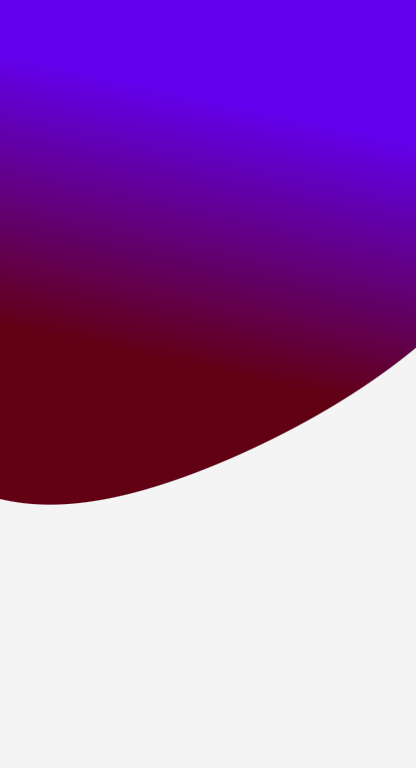
This background is drawn by a WebGL 2 fragment shader. Its source:

```glsl
#version 300 es
precision highp float;
// A violet to dark red tilted gradient, cut by a sweeping curve above a pale ground.

uniform vec2 u_resolution;
out vec4 fragColor;

const vec3 VIOLET = vec3(0.384, 0.0, 0.933);
const vec3 MAROON = vec3(0.384, 0.0, 0.080);
const vec3 PALE = vec3(0.957);

// Height of the curved lower edge at horizontal position x (0 to 1).
float edgeHeight(float x) {
    return 0.3503 + x * (-0.1298 + x * (0.6283 + x * (-0.5251 + x * 0.2235)));
}

// Linear fade from 0 to 1 going down from a start height, sloping with x.
float tiltedFade(vec2 p, float start, float tilt, float span) {
    float startHere = start - tilt * (p.x - 0.5);
    return clamp((startHere - p.y) / span, 0.0, 1.0);
}

// Coverage of the positive side of a field, smoothed over about one pixel.
float coverage(float field) {
    return clamp(field / fwidth(field) + 0.5, 0.0, 1.0);
}

void main() {
    vec2 uv = gl_FragCoord.xy / u_resolution;

    // Gradient fill of the upper shape
    vec3 fill = mix(VIOLET, MAROON, tiltedFade(uv, 0.876, 0.117, 0.359));

    // Pale ground below the curve
    float shape = coverage(uv.y - edgeHeight(uv.x));
    fragColor = vec4(mix(PALE, fill, shape), 1.0);
}
```
